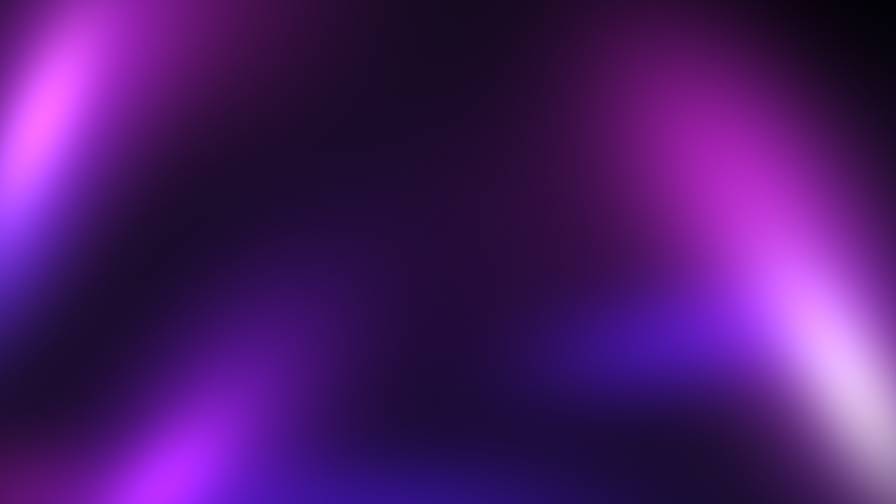
Give the GLSL for this background, as a Shadertoy shader.

```glsl
// Soft violet light streaks on a near-black backdrop.
// Each light is a rotated Gaussian ellipse; wide halos and tight cores are
// added together, then dithered to avoid banding.

const vec2 FRAME = vec2(1.7778, 1.0);   // canvas extent, in canvas heights
const float DITHER = 1.0 / 255.0;

// Backdrop
const vec3 NIGHT = vec3(0.060, 0.040, 0.110);
const vec3 CORNER_BLACK = vec3(0.008, 0.008, 0.025);
const vec3 DIM_VIOLET = vec3(0.03, 0.00, 0.06);

// Light colours
const vec3 LILAC = vec3(0.38, 0.27, 0.28);
const vec3 VIOLET = vec3(0.42, 0.09, 0.58);
const vec3 INDIGO = vec3(0.06, 0.05, 0.30);
const vec3 PLUM = vec3(0.25, 0.025, 0.22);
const vec3 ORCHID = vec3(0.33, 0.09, 0.32);
const vec3 PURPLE = vec3(0.30, 0.04, 0.50);
const vec3 ULTRAMARINE = vec3(0.13, 0.03, 0.42);
const vec3 PALE = vec3(0.33, 0.56, 0.22);
const vec3 BRIGHT_VIOLET = vec3(0.50, 0.13, 0.62);

// Gaussian ellipse: radii are (along, across) the axis at the given angle.
float glow(vec2 p, vec2 center, vec2 radii, float degrees) {
    float a = radians(degrees);
    vec2 axis = vec2(cos(a), sin(a));
    vec2 d = p - center;
    vec2 q = vec2(dot(d, axis), dot(d, vec2(-axis.y, axis.x))) / radii;
    return exp(-dot(q, q));
}

float hash(vec2 p) {
    return fract(sin(dot(p, vec2(12.99, 78.23))) * 43758.5);
}

vec3 backdrop(vec2 p) {
    float shade = glow(p, vec2(1.72, 1.04), vec2(0.60, 0.28), 0.0);
    vec3 color = mix(NIGHT, CORNER_BLACK, shade);
    return color + DIM_VIOLET * glow(p, vec2(0.90, 0.35), vec2(0.50, 0.40), 0.0);
}

// Steep streak at the upper left, fading to plum on its right
vec3 upperLeftLight(vec2 p) {
    return LILAC * glow(p, vec2(0.075, 0.75), vec2(0.22, 0.075), 66.0)
         + VIOLET * glow(p, vec2(0.09, 0.74), vec2(0.42, 0.17), 62.0)
         + INDIGO * glow(p, vec2(0.00, 0.50), vec2(0.24, 0.12), 65.0)
         + PLUM * glow(p, vec2(0.32, 0.96), vec2(0.37, 0.24), 20.0);
}

// Diagonal flare rising from the bottom edge, with a blue band beside it
vec3 bottomLight(vec2 p) {
    return ORCHID * glow(p, vec2(0.32, 0.03), vec2(0.20, 0.09), 50.0)
         + PURPLE * glow(p, vec2(0.42, 0.14), vec2(0.36, 0.19), 52.0)
         + ULTRAMARINE * glow(p, vec2(0.72, -0.03), vec2(0.50, 0.13), 0.0)
         + PLUM * glow(p, vec2(0.05, 0.00), vec2(0.20, 0.13), 0.0);
}

// Pale streak at the lower right, under a magenta and blue haze
vec3 rightLight(vec2 p) {
    return PALE * glow(p, vec2(1.70, 0.22), vec2(0.27, 0.10), 120.0)
         + BRIGHT_VIOLET * glow(p, vec2(1.64, 0.34), vec2(0.48, 0.20), 120.0)
         + PLUM * 1.1 * glow(p, vec2(1.43, 0.70), vec2(0.33, 0.19), 130.0)
         + PLUM * 0.45 * glow(p, vec2(1.22, 0.60), vec2(0.36, 0.30), 0.0)
         + ULTRAMARINE * glow(p, vec2(1.33, 0.32), vec2(0.27, 0.12), 10.0);
}

void mainImage(out vec4 fragColor, in vec2 fragCoord) {
    vec2 p = fragCoord / iResolution.xy * FRAME;
    vec3 color = backdrop(p) + upperLeftLight(p) + bottomLight(p) + rightLight(p);
    color += (hash(fragCoord) - 0.5) * DITHER;
    fragColor = vec4(clamp(color, 0.0, 1.0), 1.0);
}
```
